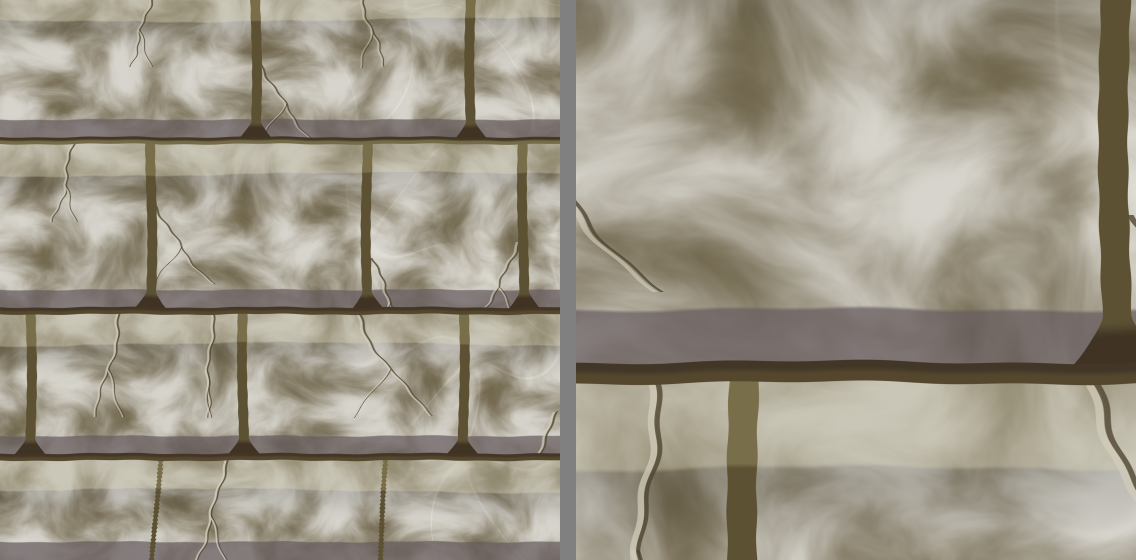
Left: the whole. Right: its middle third, enlarged.
This texture is drawn by a WebGL 1 fragment shader. Its source:

```glsl
precision highp float;
// Weathered stone wall: four uneven courses of cloudy blocks with olive mortar.
// Layered sines stain the stone; each course loops over its upright joints,
// with flared feet, and its forked cracks, each a dark groove with a pale lip.
uniform vec2 u_resolution;

float pixel;

// Warped, rotated layers of sines, roughly -1 to 1
float clouds(vec2 p) {
  float sum = 0.0, amp = 0.5;
  for (int i = 0; i < 7; i++) {
    p = mat2(0.8, -0.6, 0.6, 0.8) * p * 1.7 + 1.3;
    p += 0.55 * sin(p.yx * 0.8 + float(i));
    sum += amp * sin(p.x) * sin(p.y);
    amp *= 0.56;
  }
  return sum;
}

float stroke(float x, float halfWidth) {
  return 1.0 - smoothstep(halfWidth - pixel * 0.7, halfWidth + pixel * 0.7, abs(x));
}

// Sideways drift of a crack at t, from 0 at its root to 1 at its tip
float crackPath(float t, float lean, float seed) {
  return lean * mix(t, t * t, 0.5) + 0.004 * sin(t * 9.0 + seed)
    + 0.0015 * sin(t * 31.0 + seed * 3.0);
}

vec3 carve(vec3 stone, float x, float halfWidth, float paleness) {
  stone = mix(stone, vec3(0.82, 0.80, 0.73), paleness * stroke(x + 0.0032, halfWidth * 1.5));
  return mix(stone, vec3(0.31, 0.27, 0.19), 0.8 * stroke(x, halfWidth));
}

void main() {
  vec2 p = gl_FragCoord.xy / u_resolution;
  pixel = 1.0 / min(u_resolution.x, u_resolution.y);
  float sway = 0.001 * sin(p.x * 23.0) + 0.0006 * sin(p.x * 71.0);
  float y = p.y + sway;

  // Courses, counted from the top
  float row = 0.0, top = 1.025, bottom = 0.749;
  vec3 joints = vec3(0.457, 0.840, -1.0);
  vec4 roots = vec4(0.273, 0.646, 0.467, -1.0);
  vec4 leans = vec4(-0.042, 0.045, 0.096, 0.0);
  vec4 drops = vec4(0.0, 0.0, 0.132, 0.0);
  if (y < 0.184) {
    row = 3.0; top = 0.184; bottom = -0.009;
    joints = vec3(0.279, 0.684, -1.0);
    roots = vec4(0.404, -1.0, -1.0, -1.0);
    leans = vec4(-0.055);
    drops = vec4(0.0);
  } else if (y < 0.445) {
    row = 2.0; top = 0.445; bottom = 0.184;
    joints = vec3(0.055, 0.434, 0.828);
    roots = vec4(0.217, 0.380, 0.638, 0.997);
    leans = vec4(-0.05, -0.01, 0.14, -0.12);
    drops = vec4(0.0, 0.0, 0.0, 0.18);
  } else if (y < 0.749) {
    row = 1.0; top = 0.749; bottom = 0.445;
    joints = vec3(0.270, 0.655, 0.934);
    roots = vec4(0.131, 0.279, 0.667, 0.925);
    leans = vec4(-0.034, 0.105, 0.08, -0.08);
    drops = vec4(0.0, 0.11, 0.21, 0.18);
  }
  float rise = y - bottom, depth = top - y;

  // Stained stone with faint pale veins
  float stain = clouds(p * vec2(15.0, 18.0) + 2.0);
  vec3 color = mix(vec3(0.44, 0.40, 0.30), vec3(0.84, 0.83, 0.80),
    smoothstep(-0.15, 1.15, 0.61 + 0.78 * stain));
  float vein = sin(p.x * 19.0 + 2.0 * sin(p.y * 13.0)) + sin(p.y * 17.0 + 1.5 * sin(p.x * 21.0));
  color += 0.05 * (1.0 - smoothstep(0.0, 0.09, abs(vein))) * smoothstep(0.45, 0.8, p.x);

  // Sunlit upper band, its soft shadow, and the dusky lower band
  float bandEdge = 0.06 + 0.004 * sin(p.x * 5.0 + row);
  float lit = 1.0 - smoothstep(bandEdge - 0.002, bandEdge + 0.002, depth);
  color *= 1.0 - 0.12 * (1.0 - lit) * (1.0 - smoothstep(bandEdge, bandEdge + 0.06, depth));
  color = mix(color, vec3(0.73, 0.71, 0.61), 0.42 * lit);
  float dusk = 1.0 - smoothstep(0.036, 0.039, rise - 0.004 * step(2.5, row));
  color = mix(color, vec3(0.40, 0.36, 0.37), 0.72 * dusk);

  // Forked cracks
  float reach = mix(0.145, 0.19, step(1.5, row));
  for (int i = 0; i < 4; i++) {
    float seed = row * 2.3 + float(i) * 1.7;
    float t = (depth - drops[i]) / reach, lean = leans[i];
    float slant = inversesqrt(1.0 + lean * lean / (reach * reach));
    float along = step(0.0, t) * step(t, 1.0);
    float halfWidth = 0.0017 - 0.0009 * t;
    float x = (p.x - roots[i] - crackPath(t, lean, seed)) * slant;
    float twig = p.x - roots[i] - crackPath(0.55, lean, seed)
      + lean * (t - 0.55) * 1.1 - 0.003 * sin((t - 0.55) * 17.0);
    float paleness = 0.5 + 0.12 * row;
    color = mix(color, carve(color, x, halfWidth, paleness), along);
    color = mix(color, carve(color, twig, halfWidth * 0.8, paleness), along * step(0.55, t));
  }

  // Upright joints with flared feet; the lowest course has thin, ragged ones
  float thin = step(2.5, row);
  float flare = pow(clamp(1.0 - rise / 0.034, 0.0, 1.0), 1.4) * (1.0 - thin);
  vec3 mortar = mix(vec3(0.36, 0.32, 0.20), vec3(0.47, 0.43, 0.29), lit);
  mortar = mix(mortar, vec3(0.25, 0.20, 0.14), smoothstep(0.0, 0.25, flare));
  for (int i = 0; i < 3; i++) {
    float bend = 0.002 * sin(p.y * 17.0 + joints[i] * 40.0) + thin * 0.07 * (p.y - 0.09);
    float ragged = 0.0004 * sin(p.y * 190.0 + row) + thin * 0.0008 * sin(p.y * 900.0);
    float halfWidth = mix(0.0088, 0.0042, thin) + ragged + 0.024 * flare;
    color = mix(color, mortar, stroke(p.x - joints[i] - bend, halfWidth));
  }

  // Bed joints: dark upper edge over a lighter lower lip
  float bed = rise < depth ? rise : -depth;
  float lip = 1.0 - smoothstep(-0.002, 0.003, bed);
  float brightness = smoothstep(0.6, 0.75, p.y);
  vec3 lipColor = mix(vec3(0.33, 0.28, 0.18), vec3(0.46, 0.42, 0.28), brightness);
  color = mix(color, mix(vec3(0.26, 0.21, 0.15), lipColor, lip), stroke(bed, 0.0062));

  gl_FragColor = vec4(color, 1.0);
}
```
